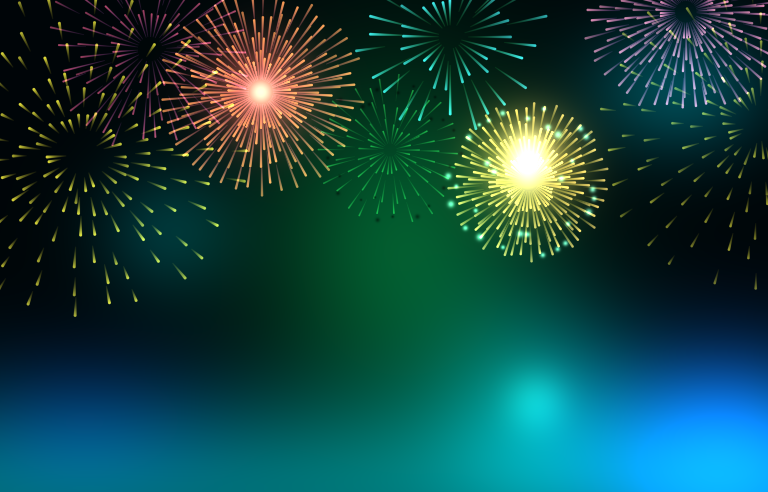
A Shadertoy shader for this background:

```glsl
// Fireworks over a dark sky that fades into green, teal and blue light.
// Soft Gaussian lights form the sky; each burst is a set of polar rings of
// tapered streaks with hashed angles and lengths, plus glowing cores.

const float TAU = 6.28318;

float hash(vec2 v) {
    return fract(sin(dot(v, vec2(12.99, 78.23))) * 43758.5);
}

// Soft elliptical light, 1 at its centre
float glow(vec2 p, vec2 center, vec2 size) {
    vec2 q = (p - center) / size;
    return exp(-dot(q, q));
}

// Rings of radial streaks; inner and len are fractions of the radius
vec3 burst(vec2 p, float radius, float inner, float len, float width,
           float rays, int rings, float seed, vec3 tailColor, vec3 headColor) {
    float px = 0.7 / iResolution.y;
    float r = length(p);
    vec3 light = vec3(0.0);
    if (r > radius * 1.05) return light;
    float turn = atan(p.y, p.x) / TAU;
    for (int k = 0; k < rings; k++) {
        float ring = float(k);
        float a = fract(turn + hash(vec2(ring, seed))) * rays;
        vec2 id = vec2(floor(a) + ring * 57.0, seed);
        float h = hash(id);
        float h2 = hash(id + 3.7);
        float offset = (fract(a) - 0.5 - 0.5 * (h2 - 0.5)) * TAU / rays;
        vec2 q = r * vec2(cos(offset), sin(offset));

        float head = radius * mix(inner, 1.0, (ring + 1.0 - 0.65 * h) / float(rings));
        float tail = max(head - len * radius * (0.55 + 0.45 * h2), inner * radius * 0.6);
        float t = clamp((q.x - tail) / max(head - tail, 0.001), 0.0, 1.0);
        float d = length(q - vec2(mix(tail, head, t), 0.0));
        float mask = 1.0 - smoothstep(-px, px, d - width * mix(0.35, 1.0, t));
        vec3 tint = mix(tailColor, headColor, t) * (0.25 + 0.75 * t) * (0.65 + 0.35 * h);
        light = max(light, tint * mask);
    }
    return light;
}

// Round dots scattered in a band around the origin
float sparkles(vec2 p, float nearR, float farR, float size, int count, float seed) {
    float sum = 0.0;
    for (int i = 0; i < count; i++) {
        float n = float(i);
        float angle = n * 2.4 + seed;
        float r = mix(nearR, farR, sqrt(hash(vec2(n, seed))));
        float s = size * (0.6 + 0.6 * hash(vec2(seed, n)));
        sum += glow(p, r * vec2(cos(angle), sin(angle)), vec2(s));
    }
    return min(sum, 1.0);
}

vec3 sky(vec2 p) {
    vec3 c = vec3(0.0, 0.40, 0.42) * glow(p, vec2(p.x, 0.0), vec2(0.20));
    c += vec3(0.01, 0.34, 0.15) * glow(p, vec2(0.82, 0.50), vec2(0.29, 0.36));
    c += vec3(0.00, 0.32, 0.34) * glow(p, vec2(1.09, 0.18), vec2(0.20, 0.22));
    c += vec3(0.05, 0.22, 0.20) * glow(p, vec2(1.09, 0.187), vec2(0.065));
    c += vec3(0.05, 0.33, 0.85) * glow(p, vec2(1.47, 0.08), vec2(0.24, 0.20));
    c += vec3(0.01, 0.03, 0.20) * glow(p, vec2(0.17, 0.14), vec2(0.25, 0.15));
    c += vec3(0.00, 0.17, 0.18) * glow(p, vec2(0.34, 0.53), vec2(0.15, 0.14));
    c += vec3(0.00, 0.26, 0.29) * glow(p, vec2(1.38, 0.82), vec2(0.19, 0.14));
    return c + vec3(0.0, 0.02, 0.03);
}

void mainImage(out vec4 fragColor, in vec2 fragCoord) {
    vec2 p = fragCoord / iResolution.y;
    vec3 orange = vec3(1.0, 0.58, 0.30);
    vec3 pink = vec3(0.85, 0.32, 0.48);
    vec3 violet = vec3(0.50, 0.22, 0.55);
    vec3 yellow = vec3(0.88, 0.84, 0.20);
    vec3 olive = vec3(0.40, 0.36, 0.05);
    vec3 aqua = vec3(0.25, 0.88, 0.90);
    vec3 leaf = vec3(0.10, 0.46, 0.16);
    vec3 gold = vec3(1.0, 0.80, 0.38);

    vec2 pinkAt = vec2(0.530, 0.813);
    vec2 goldAt = vec2(1.075, 0.630);
    vec2 leafAt = vec2(0.793, 0.695);
    vec3 col = sky(p);

    // Faint green burst with dark dots near its tips
    col += burst(p - leafAt, 0.155, 0.15, 0.38, 0.0016, 26.0, 3, 5.0, leaf * 0.6, leaf);
    col *= 1.0 - 0.45 * sparkles(p - leafAt, 0.09, 0.15, 0.004, 24, 2.0);

    // Scattered yellow bursts at both sides
    col += burst(p - vec2(0.167, 0.685), 0.335, 0.15, 0.12, 0.0030, 26.0, 6, 1.0, olive, yellow);
    col += burst(p - vec2(1.545, 0.746), 0.340, 0.13, 0.10, 0.0026, 27.0, 6, 8.0, olive, yellow * 0.7);

    // Violet, pink and aqua bursts along the top
    col += burst(p - vec2(0.305, 0.900), 0.215, 0.20, 0.40, 0.0020, 30.0, 3, 2.0, violet, pink * 0.85);
    col += burst(p - vec2(1.394, 0.976), 0.212, 0.18, 0.32, 0.0025, 44.0, 5, 7.0, violet, vec3(0.90, 0.50, 0.65));
    col += burst(p - vec2(0.915, 0.925), 0.205, 0.20, 0.50, 0.0028, 24.0, 2, 4.0, leaf, aqua);
    col += burst(p - pinkAt, 0.212, 0.20, 0.42, 0.0025, 50.0, 4, 3.0, pink, orange);

    // Gold burst with pale aqua sparkles
    col += burst(p - goldAt, 0.165, 0.20, 0.38, 0.0025, 48.0, 4, 6.0, olive, gold);
    col += vec3(0.45, 0.85, 0.70) * sparkles(p - goldAt, 0.06, 0.165, 0.006, 30, 9.0);

    // Hot cores
    col += vec3(0.60, 0.24, 0.20) * glow(p, pinkAt, vec2(0.095));
    col += vec3(0.95, 0.75, 0.65) * glow(p, pinkAt, vec2(0.030));
    vec2 goldCore = vec2(1.073, 0.670);
    col += vec3(0.75, 0.56, 0.20) * glow(p, goldCore, vec2(0.095));
    col += vec3(1.10, 1.05, 0.85) * glow(p, goldCore, vec2(0.042, 0.055));

    fragColor = vec4(clamp(col, 0.0, 1.0), 1.0);
}
```
